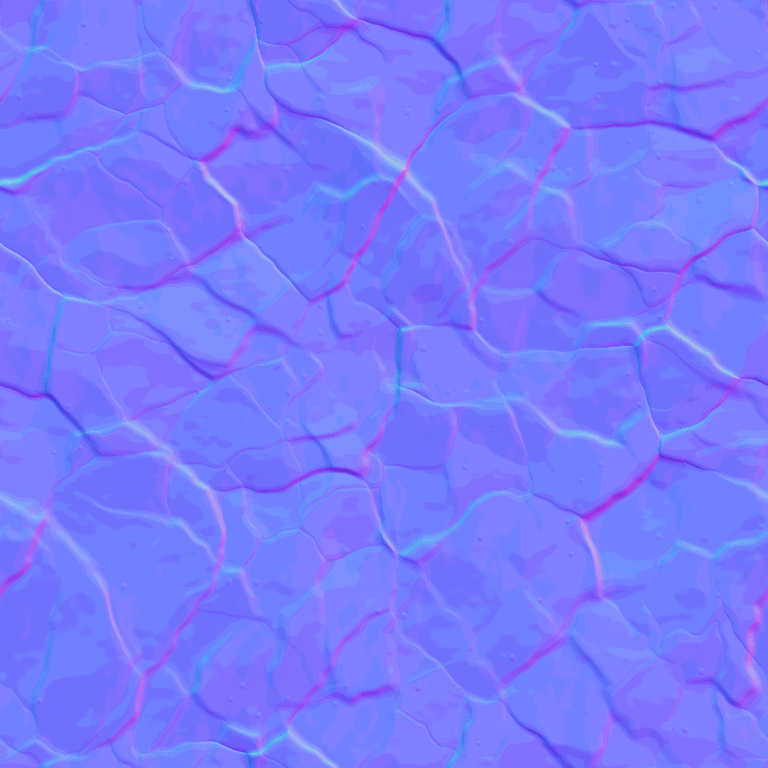
A WebGL 2 fragment shader for this texture map:

```glsl
#version 300 es
precision highp float;

uniform vec2 u_resolution;
out vec4 fragColor;

// Whole-number repeats across the canvas
const float STONE_GRID = 4.0;
const float FACET_GRID = 7.0;
const float PEBBLE_GRID = 52.0;
const mat2 DIAGONAL = mat2(1.0, -1.0, 1.0, 1.0);

// Relief, in canvas units
const float STONE_TILT = 0.12;
const float FACET_TILT = 0.095;
const float STONE_SHARPNESS = 58.0;
const float FACET_SHARPNESS = 24.0;
const float SIZE_SPREAD = 0.3;
const float CRACK_DEPTH = 0.0019;
const float CRACK_WIDTH = 0.006;
const float SHOULDER_DEPTH = 0.0012;
const float SHOULDER_WIDTH = 0.035;
const float SWELL = 0.0075;
const float GRAIN = 0.0006;
const float ROUGHNESS = 0.0014;
const float PEBBLE_HEIGHT = 0.0005;
const float PEBBLE_SHARE = 0.025;
const float WARP = 0.11;
const float EDGE_WARP = 0.026;
const float JAGGEDNESS = 0.006;

// Shading
const vec2 LEAN = vec2(-0.055, -0.046);
const vec2 SLOPE_GAIN = vec2(0.76, 0.94);
const float SLOPE_LIMIT = 0.8;
const float SAMPLE_STEP = 0.001;
const float LEVELS = 16.0;
const float LEVEL_SOFTNESS = 0.07;
const float TERRACING = 0.96;

vec2 hash2(vec2 p) {
  vec2 k = vec2(dot(p, vec2(127.1, 311.7)), dot(p, vec2(269.5, 183.3)));
  return fract(sin(k) * 43758.5453);
}

// Value noise that wraps after a whole number of cells
vec2 noise2(vec2 p, float period, float seed) {
  vec2 cell = floor(p * period);
  vec2 f = fract(p * period);
  f = f * f * f * (f * (f * 6.0 - 15.0) + 10.0);
  vec2 a = hash2(mod(cell, period) + seed);
  vec2 b = hash2(mod(cell + vec2(1, 0), period) + seed);
  vec2 c = hash2(mod(cell + vec2(0, 1), period) + seed);
  vec2 d = hash2(mod(cell + vec2(1, 1), period) + seed);
  return mix(mix(a, b, f.x), mix(c, d, f.x), f.y) - 0.5;
}

vec2 fbm2(vec2 p, float period, float seed) {
  vec2 sum = vec2(0.0);
  float amplitude = 1.0;
  for (int i = 0; i < 3; i++) {
    sum += amplitude * noise2(p, period, seed);
    period *= 2.0;
    amplitude *= 0.45;
    seed += 19.0;
  }
  return sum;
}

// Softly joined tilted planes: x = height, y = gap to the next cell
vec2 tiltedCells(vec2 p, float grid, float tilt, float sharpness, float seed) {
  vec2 base = floor(p * grid);
  vec2 local = fract(p * grid);
  float nearest = 9.0, second = 9.0, height = 0.0, total = 0.0;
  for (int y = -1; y <= 1; y++) {
    for (int x = -1; x <= 1; x++) {
      vec2 offset = vec2(x, y);
      vec2 id = mod(base + offset, grid) + seed;
      vec2 shape = hash2(id + 53.0);
      vec2 away = local - offset - 0.1 - 0.8 * hash2(id);
      float d = length(away) - SIZE_SPREAD * hash2(id + 71.0).x;
      float weight = exp(-sharpness * d);
      height += weight * dot(away, shape - 0.5) * tilt / grid;
      total += weight;
      second = min(second, max(nearest, d));
      nearest = min(nearest, d);
    }
  }
  return vec2(height / total, (second - nearest) / grid);
}

float pebbles(vec2 p) {
  vec2 id = mod(floor(p * PEBBLE_GRID), PEBBLE_GRID) + 7.0;
  vec2 kind = hash2(id + 31.0);
  vec2 away = fract(p * PEBBLE_GRID) - 0.3 - 0.4 * hash2(id);
  float radius = mix(0.16, 0.29, kind.y);
  return step(kind.x, PEBBLE_SHARE) * (1.0 - smoothstep(0.3, 1.0, length(away) / radius));
}

float rockHeight(vec2 p) {
  vec2 q = p + WARP * noise2(p, 3.0, 3.0) + EDGE_WARP * fbm2(p, 11.0, 11.0);
  vec2 jagged = DIAGONAL * (q + JAGGEDNESS * noise2(p, 46.0, 59.0));
  vec2 patches = smoothstep(-0.1, 0.3, noise2(p, 6.0, 41.0));
  vec2 stone = tiltedCells(jagged, STONE_GRID, STONE_TILT, STONE_SHARPNESS, 2.0);
  vec2 facet = tiltedCells(jagged, FACET_GRID, FACET_TILT, FACET_SHARPNESS, 67.0);

  float height = stone.x * mix(0.6, 1.0, patches.x) + facet.x;
  height -= CRACK_DEPTH * (0.1 + 0.9 * patches.x) * exp(-stone.y / CRACK_WIDTH);
  height -= SHOULDER_DEPTH * exp(-stone.y / SHOULDER_WIDTH);
  height -= 0.4 * CRACK_DEPTH * patches.y * exp(-facet.y / CRACK_WIDTH);
  height += SWELL * fbm2(q, 6.0, 83.0).x + GRAIN * fbm2(q, 24.0, 97.0).x;
  height += ROUGHNESS * patches.y * noise2(q, 56.0, 29.0).x * noise2(q, 13.0, 37.0).y;
  return height + PEBBLE_HEIGHT * pebbles(p);
}

// Rounds to soft-edged levels
vec2 terrace(vec2 value) {
  vec2 scaled = value * LEVELS;
  vec2 stepped = floor(scaled) + smoothstep(0.5 - LEVEL_SOFTNESS, 0.5 + LEVEL_SOFTNESS, fract(scaled));
  return mix(value, stepped / LEVELS, TERRACING);
}

void main() {
  vec2 uv = gl_FragCoord.xy / u_resolution;
  vec2 e = vec2(SAMPLE_STEP, 0.0);
  vec2 slope = vec2(rockHeight(uv + e.xy) - rockHeight(uv - e.xy),
                    rockHeight(uv + e.yx) - rockHeight(uv - e.yx)) / (2.0 * SAMPLE_STEP);
  slope *= SLOPE_GAIN / (1.0 + length(slope) / SLOPE_LIMIT * 0.5);
  vec3 normal = normalize(vec3(LEAN - slope, 1.0));
  vec3 color = normal * 0.5 + 0.5;
  fragColor = vec4(terrace(color.xy), color.z, 1.0);
}
```
